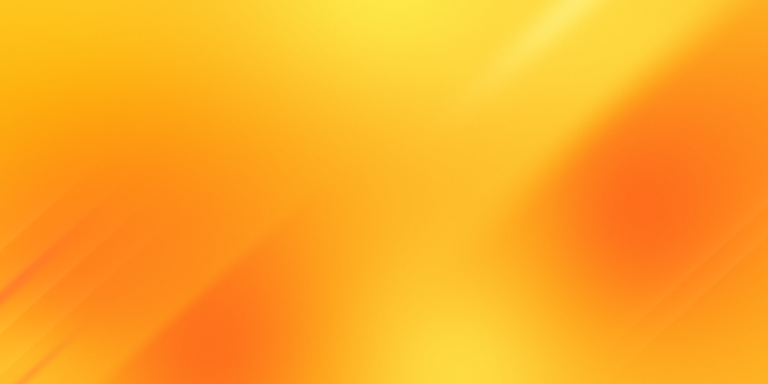
Give the GLSL for this background, as a Shadertoy shader.

```glsl
// Warm abstract backdrop: soft pools of yellow and orange cut by slanted folds.
// A single "light" level is built from gaussian pools, then mapped to a colour
// ramp; thin slanted streaks and a little grain are laid on top.

#define SLANT 0.733          // angle of folds and streaks, radians
#define BASE_LIGHT 0.745     // level of the plain amber ground
#define RIGHT_FOLD -0.535    // offset of the fold beside the right pool
#define LEFT_FOLD -0.175     // offset of the fold beside the lower left pool
#define STREAK_GAIN 0.035    // brightness of the thin streaks
#define GRAIN 0.006

const vec3 PALE_YELLOW = vec3(1.0, 0.94, 0.50);
const vec3 CORAL = vec3(1.0, 0.43, 0.20);

float hash(vec2 p) {
    return fract(sin(dot(p, vec2(12.9898, 78.233))) * 43758.5453);
}

// Elliptical gaussian, 1 at the centre
float glow(vec2 p, vec2 centre, vec2 radii) {
    vec2 d = (p - centre) / radii;
    return exp(-dot(d, d));
}

// 1 below the fold line, 0 above it
float fold(float across, float offset, float softness) {
    return 1.0 - smoothstep(offset - softness, offset + softness, across);
}

// Streak with a crisp lower side and a long upper fade
float streak(float across, float offset, float width) {
    float d = across - offset;
    return smoothstep(-0.006, 0.004, d) * exp(-max(d, 0.0) / width);
}

// Level of yellow light; q holds the along and across slanted coordinates
float lightLevel(vec2 p, vec2 q) {
    float light = BASE_LIGHT;

    // Left side and top
    light = mix(light, 0.555, glow(p, vec2(0.35, 0.42), vec2(0.55, 0.40)));
    light = mix(light, 0.78, 0.9 * glow(p, vec2(0.10, 1.06), vec2(0.50, 0.23)));
    light = mix(light, 0.93, glow(p, vec2(1.06, 1.07), vec2(0.42, 0.30)));
    light = mix(light, 0.86, 0.9 * glow(p, vec2(1.55, 0.98), vec2(0.42, 0.30)));

    // Yellow pool at the bottom
    light = mix(light, 0.89, glow(p, vec2(1.23, 0.04), vec2(0.28, 0.26)));

    // Right orange body and its hot core
    float rightSide = fold(q.y, RIGHT_FOLD, 0.075);
    float body = glow(q, vec2(1.743, -0.829), vec2(0.52, 0.44));
    light = mix(light, 0.53, body * rightSide);
    float core = glow(p, vec2(1.67, 0.46), vec2(0.22, 0.25));
    light = mix(light, 0.405, 0.85 * core * rightSide);

    // Lower left pools
    float leftSide = fold(q.y, LEFT_FOLD, 0.025);
    float ember = glow(p, vec2(0.54, 0.10), vec2(0.28, 0.33));
    light = mix(light, 0.44, ember * mix(0.25, 1.0, leftSide));
    light = mix(light, 0.49, 0.8 * glow(p, vec2(0.22, 0.32), vec2(0.22, 0.20)));
    return mix(light, 0.74, 0.85 * glow(p, vec2(0.0, 0.0), vec2(0.22, 0.14)));
}

// Colour ramp from red orange to lemon
vec3 warmRamp(float light) {
    return vec3(0.995, light, 0.11 + 0.20 * smoothstep(0.6, 1.0, light));
}

void mainImage(out vec4 fragColor, in vec2 fragCoord) {
    vec2 p = fragCoord / iResolution.y;
    vec2 along = vec2(cos(SLANT), sin(SLANT));
    vec2 q = vec2(dot(p, along), dot(p, vec2(-along.y, along.x)));

    vec3 colour = warmRamp(lightLevel(p, q));
    colour.b -= 0.08 * glow(p, vec2(0.05, 0.85), vec2(0.6, 0.35));

    // Broad pale beam at the top
    float beam = glow(q, vec2(1.80, -0.265), vec2(0.28, 0.045));
    colour = mix(colour, PALE_YELLOW, 0.75 * beam);

    // Thin streaks, lower left
    float leftFade = 1.0 - smoothstep(0.25, 0.68, q.x);
    for (int i = 0; i < 4; i++) {
        float n = float(i);
        float gain = STREAK_GAIN * mix(0.6, 1.2, hash(vec2(n, 3.0)));
        colour += gain * leftFade * streak(q.y, 0.018 + 0.08 * n, 0.03);
    }

    // Thin streaks, lower right
    float rightFade = smoothstep(1.15, 1.45, q.x);
    for (int i = 0; i < 2; i++) {
        float offset = -0.99 - 0.06 * float(i);
        colour += 0.7 * STREAK_GAIN * rightFade * streak(q.y, offset, 0.025);
    }

    // Coral slivers at the left border
    float sliver = glow(q, vec2(0.17, 0.165), vec2(0.22, 0.018));
    sliver += 0.6 * glow(q, vec2(0.08, -0.035), vec2(0.16, 0.012));
    colour = mix(colour, CORAL, 0.55 * sliver);

    colour += GRAIN * (hash(floor(p * 256.0)) - 0.5);
    fragColor = vec4(clamp(colour, 0.0, 1.0), 1.0);
}
```
